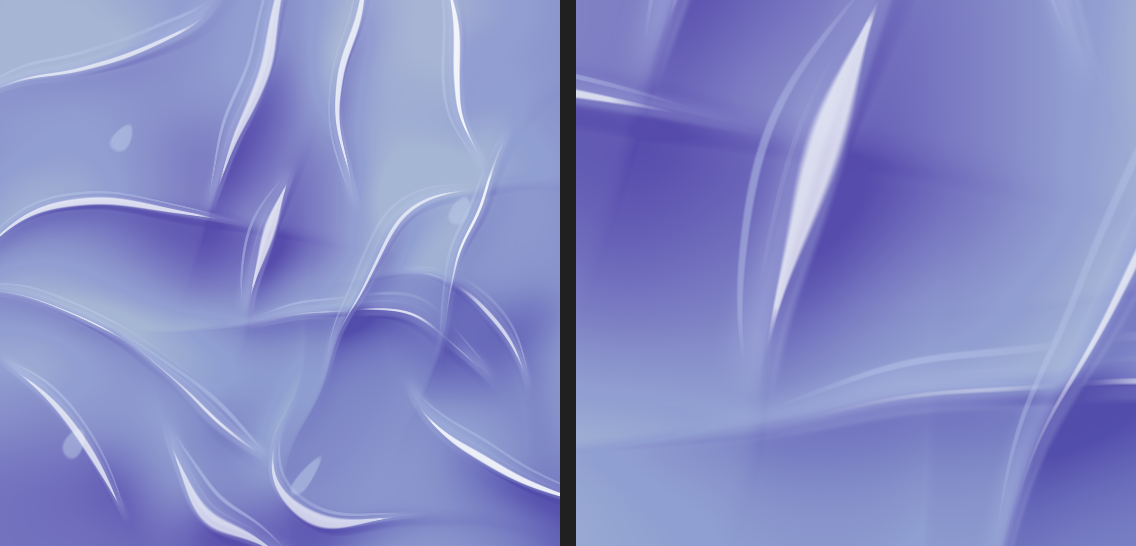
Left, the full canvas; right, a detail of the centre.
This texture is drawn by a Shadertoy shader. Its source:

```glsl
// Glossy periwinkle vinyl lying in soft, irregular folds.
// Bent, tapering ridges are summed into a height field; its slope picks the
// tone, and each crest carries a sharp white glint with a pale sheen beside it.

vec2 hash2(vec2 p) {
    vec3 q = fract(p.xyx * vec3(0.1031, 0.1030, 0.0973));
    q += dot(q, q.yzx + 33.33);
    return fract((q.xx + q.yz) * q.zy);
}

// Two channels of smooth value noise
vec2 noise2(vec2 p) {
    vec2 cell = floor(p), f = fract(p);
    f = f * f * f * (f * (f * 6.0 - 15.0) + 10.0);
    return mix(mix(hash2(cell), hash2(cell + vec2(1, 0)), f.x),
               mix(hash2(cell + vec2(0, 1)), hash2(cell + vec2(1, 1)), f.x), f.y);
}

vec2 warp(vec2 p) {
    return p + 0.15 * (noise2(p * 2.4 + 7.0) - 0.5) + 0.04 * (noise2(p * 6.0 + 19.0) - 0.5);
}

// Crisp line of half width w that fades out as w reaches zero
float taperedLine(float d, float w) {
    return clamp(w / 0.0015, 0.0, 1.0) * (1.0 - smoothstep(0.6 * w, max(w, 0.0) + 0.0016, abs(d)));
}

// x: height, y: white glint, z: pale sheen
vec3 folds(vec2 p) {
    vec2 q = warp(p);
    vec3 sum = vec3(0.0);
    for (int i = 0; i < 16; i++) {
        vec2 cell = vec2(i % 4, i / 4);
        vec2 place = hash2(cell + 3.0), form = hash2(cell + 23.0), gloss = hash2(cell + 57.0);
        vec2 center = (cell + 0.5 + 0.6 * (place - 0.5)) / 4.0;

        // Lower folds slant down to the right, upper ones stand steeply,
        // those at the upper left rise gently
        float upperAngle = mix(0.55, 1.35, smoothstep(0.1, 0.4, center.x));
        float angle = mix(-0.5, upperAngle, smoothstep(0.42, 0.62, center.y)) + 0.6 * (form.x - 0.5);
        vec2 along = vec2(cos(angle), sin(angle));
        vec2 d = q - center;
        float u = dot(d, along);
        float v = dot(d, vec2(-along.y, along.x)) + 4.0 * (form.y - 0.5) * u * u;
        float reach = 0.13 + 0.13 * gloss.x;
        float t = clamp(u / reach, -3.0, 3.0);

        // Crest that is narrow at one end, with a steep shaded flank
        float radius = mix(0.007, 0.026, smoothstep(-1.0, 1.0, t));
        float flank = mix(0.06, 0.13, smoothstep(-radius, radius, v));
        sum.x += 0.042 * exp(-t * t) * exp(-sqrt(v * v + radius * radius) / flank);

        // Gloss of earlier folds dies away near this crest
        float taper = max(1.0 - 0.7 * t * t, 0.0);
        float inside = smoothstep(0.0, 0.5, taper);
        sum.yz *= 1.0 - inside * exp(-v * v / 0.0015);

        // Thin glint on the crest, only a few swell into white pools
        float glintTaper = max(1.0 - 1.15 * t * t, 0.0);
        float pool = gloss.y * gloss.y * gloss.y;
        float width = (0.0013 + 0.011 * pool * glintTaper) * glintTaper * (1.0 + 0.6 * t);
        sum.y = max(sum.y, taperedLine(v, width) * (0.7 + 0.3 * form.x));

        // Sheen on the lit flank, long soft ribbon, thin rims closing the loop
        float band = 0.015 + 0.03 * place.x;
        float sheen = smoothstep(-0.004, 0.004, v) * (1.0 - smoothstep(0.0, band, v));
        float ribbon = 1.0 - smoothstep(0.002, 0.008, abs(v + 0.25 * band * taper));
        float rim = max(taperedLine(v - band * taper, 0.0025 * taper),
                        0.6 * taperedLine(v - 0.5 * band * taper, 0.0018 * taper));
        sum.z = max(sum.z, inside * max(max(0.45 * sheen, 0.3 * ribbon), 0.6 * rim));
    }
    return sum;
}

// Small pale window reflections
float windowPatches(vec2 q) {
    float patches = 0.0;
    for (int i = 0; i < 4; i++) {
        vec2 d = q - hash2(vec2(i, 41.0));
        d = mat2(0.86, 0.5, -0.5, 0.86) * d;
        d.x *= 2.0 + 18.0 * clamp(d.y, -0.05, 0.05);
        patches = max(patches, 1.0 - smoothstep(0.026, 0.036, length(d)));
    }
    return patches;
}

vec3 vinylColor(float tone) {
    vec3 color = mix(vec3(0.33, 0.30, 0.67), vec3(0.40, 0.39, 0.72), clamp(tone / 0.16, 0.0, 1.0));
    color = mix(color, vec3(0.47, 0.48, 0.76), clamp((tone - 0.16) / 0.15, 0.0, 1.0));
    color = mix(color, vec3(0.53, 0.56, 0.79), clamp((tone - 0.31) / 0.14, 0.0, 1.0));
    color = mix(color, vec3(0.57, 0.62, 0.82), clamp((tone - 0.45) / 0.14, 0.0, 1.0));
    return mix(color, vec3(0.65, 0.71, 0.83), clamp((tone - 0.63) / 0.22, 0.0, 1.0));
}

void mainImage(out vec4 fragColor, in vec2 fragCoord) {
    vec2 p = fragCoord / iResolution.y;
    vec2 q = warp(p);

    // Slope of the sheet by finite differences
    vec3 here = folds(p);
    float stepSize = 0.002;
    vec2 slope = vec2(folds(p + vec2(stepSize, 0.0)).x,
                      folds(p + vec2(0.0, stepSize)).x) - here.x;
    slope /= stepSize;

    // Light from the upper left over broad swells
    vec2 swell = noise2(q * vec2(2.6, 3.0) + 31.0);
    float tone = 0.45 + 0.8 * (swell.x - 0.5) + 0.85 * dot(slope, vec2(0.45, -0.9));
    vec3 color = vinylColor(tone);
    color += (swell.y - 0.5) * vec3(0.02, -0.01, 0.0);

    // Gloss
    float patchy = 0.4 + 0.6 * noise2(q * 7.0 + 11.0).x;
    color = mix(color, vec3(0.73, 0.78, 0.92), here.z * patchy);
    color = mix(color, vec3(0.74, 0.80, 0.91), 0.5 * windowPatches(q));
    color = mix(color, vec3(0.95, 0.96, 0.98), here.y);
    fragColor = vec4(color, 1.0);
}
```
